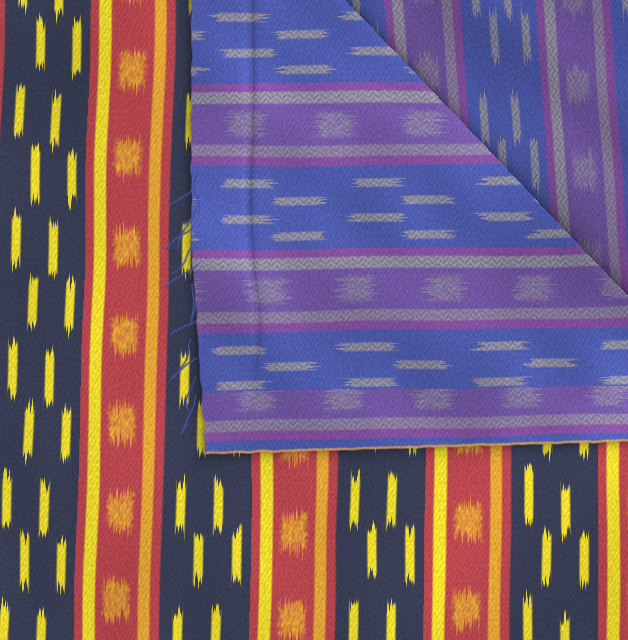
Reproduce this texture procedurally as a WebGL 2 fragment shader.

```glsl
#version 300 es
precision highp float;
uniform vec2 u_resolution;
out vec4 fragColor;

float hash(vec2 p) {
  p = fract(p * vec2(0.1031, 0.1137));
  p += dot(p, p.yx + 33.33);
  return fract((p.x + p.y) * p.x * 91.7);
}

float gradNoise(vec2 p) {
  vec2 i = floor(p), f = fract(p), s = f * f * (3.0 - 2.0 * f);
  vec4 n;
  for (int k = 0; k < 4; k++) {
    vec2 corner = vec2(k & 1, k >> 1);
    float angle = 6.2832 * hash(i + corner + 60.0);
    n[k] = dot(vec2(cos(angle), sin(angle)), f - corner);
  }
  return mix(mix(n.x, n.y, s.x), mix(n.z, n.w, s.x), s.y);
}

// Soft interval around zero
float span(float d, float halfWidth, float soft) {
  return 1.0 - smoothstep(halfWidth - soft, halfWidth + soft, abs(d));
}

float segment(vec2 p, vec2 a, vec2 b) {
  vec2 ab = b - a;
  return length(p - a - ab * clamp(dot(p - a, ab) / dot(ab, ab), 0.0, 1.0));
}

// Ikat masks: x band, y first stripe, z second stripe and blotches, w dashes
vec4 ikat(float across, float along, float aa) {
  float id = floor(across), u = fract(across);
  float ragged = gradNoise(vec2(across * 95.0, along * 14.0));

  float band = span(u - 0.247, 0.248, aa);
  float stripe = span(u - 0.087, 0.036, aa);
  float second = span(u - 0.406, 0.034, aa);

  float blotchY = (fract(along / 0.138 + 0.47 + 0.35 * hash(vec2(id, 7.0))) - 0.5) * 0.138;
  float blotch = span(blotchY + 0.028 * ragged, 0.026, 0.008)
               * span(u - 0.247 + 0.02 * gradNoise(vec2(across * 40.0, along * 160.0)), 0.073, 0.02);
  blotch *= 0.82 + 0.5 * gradNoise(vec2(across * 60.0, along * 90.0));

  // Four staggered dash columns fill each gap
  float k = clamp(floor((u - 0.547) / 0.107), 0.0, 3.0);
  float phase = mix(0.883, 0.322, mod(k, 2.0)) + 0.16 * (hash(vec2(id + 3.0, k)) - 0.5);
  float dashY = (fract(along / 0.202 - phase + 0.5) - 0.5) * 0.202;
  float dash = span(dashY + 0.026 * ragged, 0.038, 0.005) * span(u - 0.6 - k * 0.107, 0.026, aa);
  return vec4(band, stripe, max(second, blotch), dash);
}

vec3 frontCloth(vec2 p, float aa) {
  float lean = 0.031 * p.y * (1.0 - 0.9 * p.x);
  vec4 m = ikat((p.x - 0.142 + lean) / 0.2656, p.y, aa);
  vec3 c = mix(vec3(0.22, 0.24, 0.33), vec3(0.71, 0.27, 0.30), m.x);
  c = mix(c, vec3(0.92, 0.85, 0.18), max(m.y, m.w));
  return mix(c, vec3(0.88, 0.64, 0.21), m.z);
}

vec3 backCloth(vec2 p, float fold, float aa) {
  // The folded corner runs sideways, the rest upright
  float y = p.y + 0.03 * (p.x - 0.4) * p.y;
  float across = y > 0.612 ? (y - 0.56) / 0.2604 + 2.0 : (y - 0.13) / 0.2604;
  float along = p.x;
  if (fold < 0.0) {
    across = (p.x - 0.07 * p.y - 0.6016) / 0.235 + 6.0;
    along = p.y;
  }
  vec4 m = ikat(across, along, aa);
  float edge = smoothstep(0.11, 0.2, abs(fract(across) - 0.247));
  vec3 purple = mix(vec3(0.43, 0.33, 0.62), vec3(0.50, 0.31, 0.61), edge);
  vec3 c = mix(vec3(0.30, 0.35, 0.66), purple, m.x);
  float zigzag = sin(700.0 * (across * 0.26 + abs(fract(along * 60.0) - 0.5) / 60.0));
  vec3 grey = vec3(0.55, 0.54, 0.60) + 0.05 * zigzag;
  return mix(c, grey, max(max(m.y, m.w), m.z * 0.75) * 0.9);
}

void main() {
  float px = 1.0 / u_resolution.y;
  vec2 p = vec2(gl_FragCoord.x, u_resolution.y - gl_FragCoord.y) * px;
  vec2 q = p + 0.004 * vec2(gradNoise(p * 6.0), gradNoise(p * 6.0 + 20.0));
  float aa = 4.0 * px + 0.002;

  // Flap outline and diagonal fold
  float left = p.x - 0.299 - 0.068 * max(p.y - 0.38, 0.0) + 0.004 * gradNoise(vec2(p.y * 40.0, 2.0));
  float bottom = 0.708 - 0.03 * (p.x - 0.32) - p.y + 0.002 * gradNoise(vec2(p.x * 50.0, 5.0));
  float inside = min(left, bottom);
  float fold = q.y - 0.462 - 1.05 * (q.x - 0.98);

  vec3 front = frontCloth(q, aa);
  front *= 1.0 - 0.4 * exp(-max(-inside, 0.0) * 110.0);
  vec3 back = backCloth(q, fold, aa);
  back *= fold < 0.0 ? 0.93 - 0.3 * exp(fold * 70.0) : 1.0 + 0.08 * exp(-fold * 60.0);

  // Creases on the flap
  float crease = p.x - 0.396 - 0.03 * gradNoise(vec2(p.y * 5.0, 8.0));
  float creaseFade = smoothstep(0.68, 0.4, p.y) * step(0.0, fold);
  back *= 1.0 + creaseFade * (0.09 * exp(-abs(crease + 0.012) * 130.0) - 0.24 * exp(-abs(crease) * 220.0));
  back *= 1.0 + 0.16 * gradNoise(vec2((p.x - p.y) * 9.0, (p.x + p.y) * 2.0));

  vec3 color = mix(front, back, smoothstep(-px, px, inside));
  float hem = span(bottom, 0.002, px) * smoothstep(-px, px, left);
  color = mix(color, vec3(0.80, 0.60, 0.36), hem * 0.85);

  // Loose threads on the raw edge
  for (int i = 0; i < 13; i++) {
    float r = hash(vec2(i, 17.0)), s = hash(vec2(i, 41.0));
    vec2 root = vec2(0.302, 0.27 + 0.029 * float(i));
    vec2 tip = root + vec2(mix(-0.045, 0.03, r * r), 0.02 + 0.05 * s);
    vec2 bend = vec2(0.012 * gradNoise(p * 28.0 + float(i)), 0.0);
    color = mix(color, vec3(0.27, 0.30, 0.58), span(segment(p + bend, root, tip), 0.0013, px));
  }

  // Twill, thread grain and soft light
  color *= 1.0 + 0.035 * sin(900.0 * (p.x + p.y * 0.6)) + 0.13 * gradNoise(p * vec2(260.0, 210.0));
  color *= 1.0 + 0.10 * gradNoise(p * 3.5 + 4.0) + 0.07 * gradNoise(p * vec2(14.0, 5.0));
  fragColor = vec4(clamp(color, 0.0, 1.0), 1.0);
}
```
